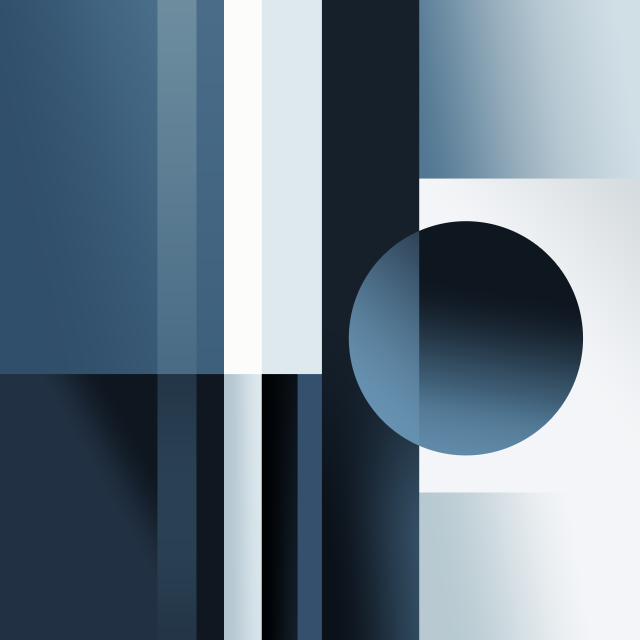
A WebGL 1 fragment shader for this background:

```glsl
precision highp float;
// Abstract geometric composition: tall vertical bands, stacked panels and
// one large two-tone disc. Each part is a soft gradient, and the parts are
// layered through antialiased edge masks measured in canvas units.

uniform vec2 u_resolution;

// Layout, with the origin at the lower left
const float VEIL_LEFT = 0.246;
const float VEIL_RIGHT = 0.307;
const float WHITE_LEFT = 0.350;
const float PALE_LEFT = 0.409;
const float BLUE_LEFT = 0.465;
const float COLUMN_LEFT = 0.503;
const float COLUMN_RIGHT = 0.655;
const float LEFT_SPLIT = 0.4155;
const float SKY_BOTTOM = 0.721;
const float MIST_TOP = 0.2305;
const vec2 DISC_CENTER = vec2(0.728, 0.4714);
const float DISC_RADIUS = 0.183;

// Palette
const vec3 INK = vec3(0.055, 0.085, 0.12);
const vec3 NIGHT = vec3(0.083, 0.125, 0.17);
const vec3 NAVY = vec3(0.13, 0.19, 0.26);
const vec3 DENIM = vec3(0.19, 0.31, 0.42);
const vec3 STEEL = vec3(0.30, 0.45, 0.56);
const vec3 AZURE = vec3(0.40, 0.57, 0.69);
const vec3 HAZE = vec3(0.70, 0.77, 0.81);
const vec3 ICE = vec3(0.87, 0.913, 0.935);
const vec3 PAPER = vec3(0.955, 0.962, 0.972);
const vec3 WHITE = vec3(0.99, 0.992, 0.985);

// Antialiased step: 0 below the edge, 1 above it
float above(float edge, float value, float pixel) {
  return clamp((value - edge) / pixel + 0.5, 0.0, 1.0);
}

// Blue panel with a translucent veil, then the white and pale bands
vec3 upperLeft(vec2 p, float px) {
  float height = (p.y - LEFT_SPLIT) / (1.0 - LEFT_SPLIT);
  float light = smoothstep(0.02, 0.36, p.x + 0.12 * (height - 0.5));
  vec3 color = mix(DENIM, STEEL, light * (0.55 + 0.4 * height));
  vec3 veil = mix(vec3(0.285, 0.42, 0.52), vec3(0.43, 0.555, 0.625), height);
  vec3 slate = mix(vec3(0.24, 0.375, 0.485), vec3(0.29, 0.425, 0.535), height);
  color = mix(color, veil, above(VEIL_LEFT, p.x, px));
  color = mix(color, slate, above(VEIL_RIGHT, p.x, px));
  color = mix(color, WHITE, above(WHITE_LEFT, p.x, px));
  return mix(color, ICE, above(PALE_LEFT, p.x, px));
}

// Dark panel crossed by a slanted shadow, then narrow shaded bands
vec3 lowerLeft(vec2 p, float px) {
  float depth = (LEFT_SPLIT - p.y) / LEFT_SPLIT;
  float slant = p.x - 0.11 - 0.235 * depth;
  vec3 color = mix(NAVY, INK, smoothstep(-0.055, 0.055, slant));
  float glow = sin(3.14159 * clamp(depth, 0.0, 1.0));
  vec3 veil = mix(vec3(0.135, 0.205, 0.275), vec3(0.165, 0.255, 0.33), glow);
  float across = smoothstep(WHITE_LEFT, PALE_LEFT, p.x);
  vec3 silver = mix(HAZE, ICE, across * (1.0 - 0.15 * depth));
  float shade = smoothstep(PALE_LEFT, BLUE_LEFT + 0.01, p.x);
  vec3 black = mix(vec3(0.0, 0.008, 0.015), NIGHT, shade * (0.55 + 0.5 * depth));
  color = mix(color, veil, above(VEIL_LEFT, p.x, px));
  color = mix(color, vec3(0.065, 0.09, 0.13), above(VEIL_RIGHT, p.x, px));
  color = mix(color, silver, above(WHITE_LEFT, p.x, px));
  color = mix(color, black, above(PALE_LEFT, p.x, px));
  return mix(color, vec3(0.205, 0.315, 0.425), above(BLUE_LEFT, p.x, px));
}

// Central column with a glow rising along its lower right side
vec3 column(vec2 p) {
  float across = (p.x - COLUMN_LEFT) / (COLUMN_RIGHT - COLUMN_LEFT);
  float low = 1.0 - smoothstep(0.14, 0.52, p.y);
  float glow = smoothstep(0.0, 1.15, across - 0.5 * (0.2 - min(p.y, 0.2)));
  vec3 lit = mix(vec3(0.04, 0.065, 0.095), vec3(0.21, 0.32, 0.41), glow);
  return mix(NIGHT, lit, low);
}

// Sky panel, bright paper and a mist panel that fades to the right
vec3 rightSide(vec2 p, float px) {
  float across = (p.x - COLUMN_RIGHT) / (1.0 - COLUMN_RIGHT);
  float corner = smoothstep(0.18, 0.75, p.y - 0.5 + 0.42 * across);
  vec3 color = mix(PAPER, vec3(0.82, 0.845, 0.86), corner);
  float fade = smoothstep(0.0, 0.72, across - 0.5 * (MIST_TOP - p.y));
  vec3 mist = mix(vec3(0.72, 0.79, 0.82), PAPER, fade);
  float skyLight = clamp(across + 0.45 * (p.y - 0.79), 0.0, 1.0);
  vec3 sky = mix(STEEL, HAZE, smoothstep(-0.12, 0.72, skyLight));
  sky = mix(sky, vec3(0.82, 0.875, 0.905), smoothstep(0.5, 1.05, skyLight));
  color = mix(mist, color, above(MIST_TOP, p.y, px));
  return mix(color, sky, above(SKY_BOTTOM, p.y, px));
}

// The disc changes gradient where it crosses the column edge
vec3 disc(vec2 p, float px) {
  vec2 q = (p - DISC_CENTER) / DISC_RADIUS;
  float leftLight = smoothstep(-0.85, 0.95, -0.62 * q.x - 0.65 * q.y);
  vec3 leftColor = mix(NAVY, AZURE, leftLight);
  float drop = -q.y - 0.16 * q.x;
  vec3 rightColor = mix(INK, STEEL, smoothstep(-0.5, 0.82, drop));
  rightColor = mix(rightColor, AZURE, 0.8 * smoothstep(0.35, 1.1, drop));
  return mix(leftColor, rightColor, above(COLUMN_RIGHT, p.x, px));
}

void main() {
  vec2 p = gl_FragCoord.xy / u_resolution;
  float px = 1.0 / min(u_resolution.x, u_resolution.y);
  vec3 color = mix(lowerLeft(p, px), upperLeft(p, px), above(LEFT_SPLIT, p.y, px));
  color = mix(color, column(p), above(COLUMN_LEFT, p.x, px));
  color = mix(color, rightSide(p, px), above(COLUMN_RIGHT, p.x, px));
  float inside = above(0.0, DISC_RADIUS - distance(p, DISC_CENTER), px);
  color = mix(color, disc(p, px), inside);
  gl_FragColor = vec4(color, 1.0);
}
```
